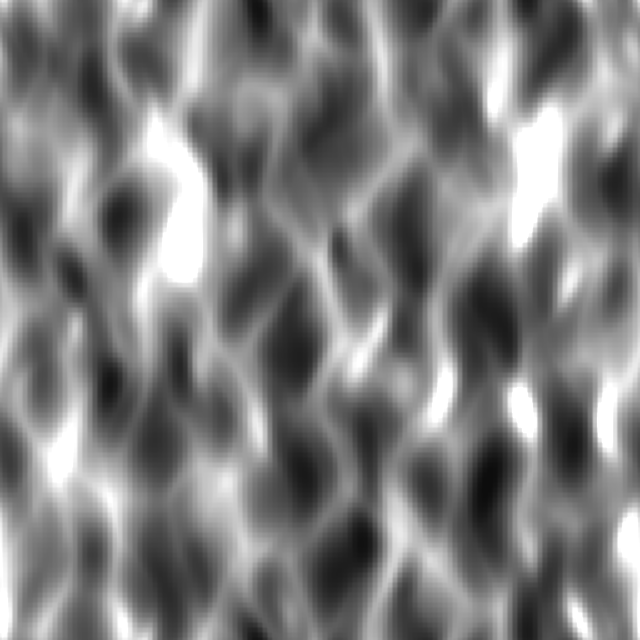
Give the GLSL for this texture, as a Shadertoy shader.

```glsl
// Soft grey streaked cells: dark, upright pockets between pale ridges, with white flecks.
// Two smooth cellular distances give pockets and ridges, scattered soft spots add
// light and shade, layered sines bend them. All grids wrap, so it tiles.

const float TAU = 6.2831853;

vec3 hash3(vec2 cell, float seed) {
    vec3 q = fract(vec3(cell.xyx + seed) * vec3(0.1031, 0.1030, 0.0973));
    q += dot(q, q.yxz + 33.33);
    return fract((q.xxy + q.yzz) * q.zyx);
}

// Odd columns sit half a cell higher, which breaks up level rows (needs even columns)
vec2 stagger(vec2 cell) {
    return cell + vec2(0.0, 0.5 * mod(cell.x, 2.0) - 0.25);
}

// Smooth distance to the nearest cell centre; each cell has its own depth
float softCells(vec2 uv, vec2 grid, float seed) {
    vec2 p = uv * grid, base = floor(p);
    float sum = 0.0;
    for (int j = -2; j <= 2; j++)
    for (int i = -2; i <= 2; i++) {
        vec2 cell = base + vec2(i, j);
        vec3 rnd = hash3(mod(cell, grid), seed);
        vec2 d = stagger(cell) + 0.05 + 0.9 * rnd.xy - p;
        float dist = sqrt(dot(d, d) + 0.02) + 0.38 * (rnd.z - 0.5);
        sum += exp(-20.0 * dist);
    }
    return -log(sum) / 20.0;
}

// Scattered gaussian spots, some lighter and some darker than the ground
float softSpots(vec2 uv, vec2 grid) {
    vec2 p = uv * grid, base = floor(p);
    float sum = 0.0;
    for (int j = -2; j <= 2; j++)
    for (int i = -1; i <= 1; i++) {
        vec2 cell = base + vec2(i, j);
        vec3 rnd = hash3(mod(cell, grid), 61.0);
        vec2 d = stagger(cell) + 0.1 + 0.8 * rnd.xy - p;
        sum += (2.0 * rnd.z - 1.0) * exp(-12.0 * dot(d, d));
    }
    return sum;
}

// Whole-period sines slant the upright shapes to either side
vec2 bend(vec2 uv) {
    float x = 0.009 * sin(TAU * (3.0 * uv.y + 2.0 * uv.x) + 0.7)
            + 0.005 * sin(TAU * (5.0 * uv.y - 4.0 * uv.x) + 2.9);
    float y = 0.012 * sin(TAU * (4.0 * uv.x + uv.y) + 1.3);
    return uv + vec2(x, y);
}

// Soft steps: gradients advance in small squares with smoothed edges
vec2 softSteps(vec2 uv, float count) {
    vec2 p = uv * count;
    return (floor(p) + smoothstep(0.18, 0.82, fract(p))) / count;
}

void mainImage(out vec4 fragColor, in vec2 fragCoord) {
    vec2 uv = bend(softSteps(fragCoord / iResolution.xy, 128.0));

    float ridges = softCells(uv, vec2(10.0, 5.0), 17.0) - 0.45;
    float fineRidges = softCells(uv, vec2(18.0, 8.0), 38.0) - 0.41;
    float spots = softSpots(uv, vec2(14.0, 6.0));

    // Tone curve: gentle in the shadows, steeper towards white
    float tone = clamp(4.3 * ridges + 1.4 * fineRidges + 2.3 * spots, -3.0, 3.5);
    float grey = 0.455 + 0.24 * tone + 0.035 * tone * tone;

    fragColor = vec4(vec3(clamp(grey, 0.03, 1.0)), 1.0);
}
```
